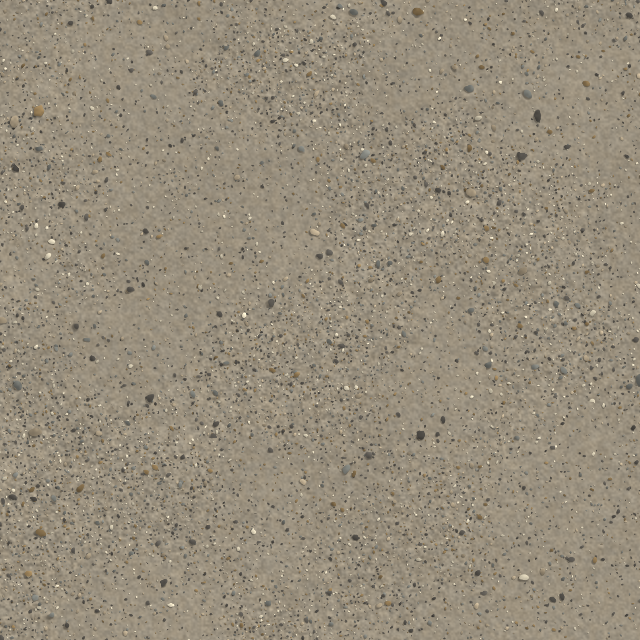
Give the GLSL for this texture, as a Shadertoy shader.

```glsl
vec3 hash3(vec2 cell, int seed) {
    uvec3 v = uvec3(ivec3(ivec2(cell), seed)) * 1664525u + 1013904223u;
    v.x += v.y * v.z; v.y += v.z * v.x; v.z += v.x * v.y;
    v ^= v >> 16u;
    v.x += v.y * v.z; v.y += v.z * v.x; v.z += v.x * v.y;
    return vec3(v >> 8u) / 16777216.0;
}

float noise(vec2 p, int seed) {
    vec2 i = floor(p), f = fract(p);
    f = f * f * (3.0 - 2.0 * f);
    float low = mix(hash3(i, seed).x, hash3(i + vec2(1, 0), seed).x, f.x);
    float high = mix(hash3(i + vec2(0, 1), seed).x, hash3(i + 1.0, seed).x, f.x);
    return mix(low, high, f.y);
}

float fbm(vec2 p, int seed) {
    float sum = 0.0, weight = 0.5;
    for (int i = 0; i < 4; i++) {
        sum += weight * noise(p, seed + i);
        p = mat2(0.8, 0.6, -0.6, 0.8) * p * 2.03;
        weight *= 0.5;
    }
    return sum / 0.9375;
}

// Height of the packed grains, from small lumps to single sand grains
float sandHeight(vec2 p) {
    return 0.3 * noise(p * 65.0, 11) + 0.4 * noise(p * 130.0, 12) + 0.5 * noise(p * 240.0, 13);
}

vec3 stoneColor(float pick, float shade) {
    vec3 color = vec3(0.35, 0.335, 0.31);                      // dark slate
    if (pick > 0.34) color = vec3(0.47, 0.475, 0.45);          // blue grey
    if (pick > 0.54) color = vec3(0.55, 0.46, 0.32);           // ochre
    if (pick > 0.68) color = vec3(0.67, 0.61, 0.51);           // tan
    if (pick > 0.82) color = vec3(0.84, 0.80, 0.70);           // cream
    return color * mix(0.82, 1.12, shade);
}

// One layer of scattered stones, each kept inside its own cell
vec3 addStones(vec3 ground, vec2 uv, float cells, float density, int seed) {
    float turn = float(seed) * 0.7;
    mat2 rotation = mat2(cos(turn), sin(turn), -sin(turn), cos(turn));
    vec2 p = rotation * uv * cells + float(seed) * 7.3;
    vec2 cell = floor(p);
    vec3 place = hash3(cell, seed), look = hash3(cell, seed + 50);
    if (place.z > density) return ground;

    float radius = mix(0.13, 0.29, look.x * look.x);
    vec2 q = fract(p) - mix(vec2(radius + 0.1), vec2(0.9 - radius), place.xy);
    vec2 light = rotation * normalize(vec2(0.6, 0.8));
    float angle = 6.2832 * fract(look.x * 37.0);
    mat2 spin = mat2(cos(angle), sin(angle), -sin(angle), cos(angle));
    vec2 stretch = vec2(0.85, mix(1.0, 1.5, fract(look.y * 19.0)));
    float ragged = 0.12 * (noise(p * 5.0, seed + 90) - 0.5);
    float edge = 0.6 * cells / iResolution.y;

    float shape = length(spin * q * stretch) - radius + ragged;
    float shadow = length(spin * (q + light * 0.09) * stretch) - radius + ragged;
    ground *= 1.0 - 0.3 * (1.0 - smoothstep(-edge, edge + 0.05, shadow));
    vec3 stone = stoneColor(look.y, look.z);
    stone *= 1.0 + 0.16 * dot(q, light) / radius + 0.16 * (noise(uv * 210.0, 31) - 0.5);
    return mix(ground, stone, 1.0 - smoothstep(-edge, edge, shape));
}

void mainImage(out vec4 fragColor, in vec2 fragCoord) {
    vec2 uv = fragCoord / iResolution.y;

    // Worn smooth areas between coarser gravelly ones
    float coarse = smoothstep(0.32, 0.62, fbm(uv * 4.5, 1));
    float broad = fbm(uv * 7.0 + 3.0, 6) - 0.5;

    // Sand lit at a low angle from above
    float relief = sandHeight(uv) - sandHeight(uv + vec2(0.0013, 0.0018));
    float grain = 0.11 * (noise(uv * 170.0, 21) - 0.5) + 0.10 * (noise(uv * 310.0, 22) - 0.5);
    float tone = 0.605 + 0.05 * broad + mix(0.6, 1.05, coarse) * (0.17 * relief + grain);
    vec3 color = tone * vec3(1.0, 0.936, 0.82);
    color += vec3(0.012, 0.0, -0.016) * (noise(uv * 95.0, 23) - 0.5);

    // Stones from fine specks up to rare pebbles
    float amount = mix(0.4, 1.15, coarse);
    color = addStones(color, uv, 165.0, 0.42 * amount, 2);
    color = addStones(color, uv, 105.0, 0.30 * amount, 3);
    color = addStones(color, uv, 62.0, 0.17 * amount, 4);
    color = addStones(color, uv, 34.0, 0.06 * amount, 5);

    fragColor = vec4(clamp(color, 0.0, 1.0), 1.0);
}
```
